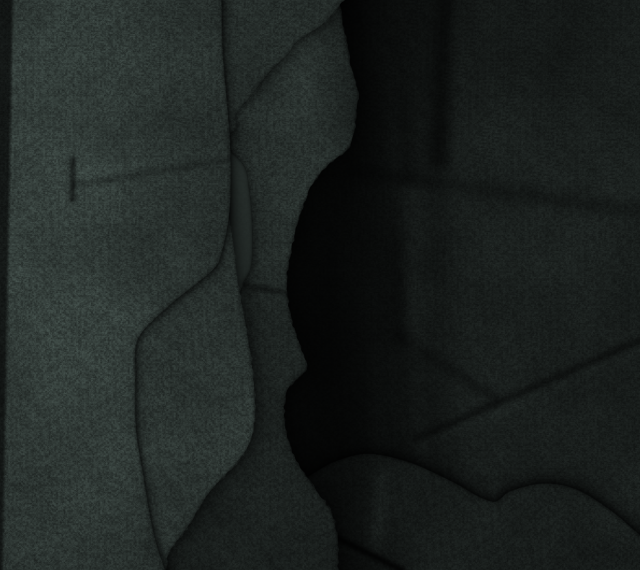
A Shadertoy shader for this texture:

```glsl
// Overlapping dark suede hides with wavy cut edges, soft shadows and creases.
#define UNITS 100.0        // canvas height in working units
#define GRAIN 0.62         // strength of the fine nap
#define MOTTLE 0.42        // strength of the broad stains
#define FRAY 0.35          // roughness of cut edges
#define RIM 0.45           // darkness of the cut line
#define TINT vec3(0.89, 1.06, 1.0)
// Smooth curve through points (t, value), ordered by t
#define TRACE(pts, t, r) r = pts[0].y; for (int i = 0; i < pts.length() - 1; i++) if (t >= pts[i].x) r = span(pts[max(i - 1, 0)], pts[i], pts[i + 1], pts[min(i + 2, pts.length() - 1)], t);

// Right edges of the hides as (y, x), from bottom to top
const vec2 FRONT[14] = vec2[](vec2(0, 29), vec2(6, 27.1), vec2(16.5, 25.2), vec2(25, 23.9),
    vec2(34, 23.8), vec2(40.6, 24.3), vec2(46, 29.3), vec2(52, 36.7), vec2(54, 38.4),
    vec2(62, 40.2), vec2(71, 40.5), vec2(78, 40.2), vec2(91, 39.1), vec2(100, 38.9));
const vec2 LEAF[11] = vec2[](vec2(0, 29.2), vec2(3.2, 29.8), vec2(7.6, 33), vec2(13.5, 36.7),
    vec2(20, 42.5), vec2(24.5, 44.5), vec2(32.5, 44.6), vec2(41.3, 43.5), vec2(50, 41.9),
    vec2(62, 40.2), vec2(72, 37));
const vec2 SLIVER[8] = vec2[](vec2(45, 25), vec2(49, 41.5), vec2(50.5, 42.7), vec2(53, 44),
    vec2(59, 44.3), vec2(67, 43.7), vec2(71.4, 42.5), vec2(76, 37));
const vec2 UPPER[9] = vec2[](vec2(70, 20), vec2(76.5, 40.3), vec2(80, 41.5), vec2(83.1, 44),
    vec2(87.5, 47.5), vec2(90.5, 50.6), vec2(92.7, 52.2), vec2(95.6, 56.5), vec2(100, 60.4));
const vec2 BACK[20] = vec2[](vec2(0, 59.4), vec2(6.2, 59.1), vec2(10.6, 57.9), vec2(15.7, 54.3),
    vec2(20.8, 51.3), vec2(26.7, 49.9), vec2(31.8, 50.6), vec2(35.5, 53.8), vec2(39, 52.8),
    vec2(45, 50.9), vec2(51.6, 50.4), vec2(58.2, 51.6), vec2(64.8, 53.5), vec2(70, 56.5),
    vec2(74.3, 61.3), vec2(81, 62.6), vec2(83.9, 62.8), vec2(89.7, 61.3), vec2(97, 60), vec2(100, 59.5));
// Top edge of the low hide as (x, y)
const vec2 LOW[11] = vec2[](vec2(54, 16.4), vec2(58.7, 19), vec2(64.5, 20.4), vec2(71.8, 18.9),
    vec2(79, 15.7), vec2(86.5, 12), vec2(89.4, 13.8), vec2(95.3, 15.2), vec2(101, 14.2),
    vec2(107, 10.6), vec2(112.6, 5.9));

float hash(vec2 p) { return fract(sin(dot(p, vec2(127.1, 311.7))) * 43758.5453); }

float noise(vec2 p) {
    vec2 i = floor(p), f = fract(p);
    f = f * f * (3.0 - 2.0 * f);
    return mix(mix(hash(i), hash(i + vec2(1, 0)), f.x),
               mix(hash(i + vec2(0, 1)), hash(i + vec2(1, 1)), f.x), f.y);
}

float fbm(vec2 p) {
    float sum = 0.0, amp = 0.5;
    for (int i = 0; i < 5; i++) { sum += amp * noise(p); p = p * 2.03 + 17.3; amp *= 0.5; }
    return sum;
}

// Hermite piece from b to c, with slopes taken from the neighbours
float span(vec2 a, vec2 b, vec2 c, vec2 d, float t) {
    float w = c.x - b.x, s = clamp((t - b.x) / w, 0.0, 1.0);
    float m = (c.y - a.y) / (c.x - a.x) * w, n = (d.y - b.y) / (d.x - b.x) * w;
    return mix(b.y, c.y, s * s * (3.0 - 2.0 * s)) + s * (1.0 - s) * (m * (1.0 - s) - n * s);
}

// Turns an offset along one axis into a true distance
float toDistance(float d) {
    float px = UNITS / iResolution.y;
    return d * px / max(length(vec2(dFdx(d), dFdy(d))), px);
}

// Lays a hide over the tone below and casts its shadow; d < 0 is inside
float lay(float below, float tone, float d, float fray, float shade, float reach) {
    float aa = 0.8 * UNITS / iResolution.y;
    below *= 1.0 - shade * exp(-max(d, 0.0) / reach);
    tone *= 1.0 - RIM * exp(-abs(d) / 0.3);
    return mix(below, tone, smoothstep(aa, -aa, d + fray));
}

float crease(vec2 p, vec2 a, vec2 b, float width) {
    vec2 ab = b - a;
    float d = length(p - a - ab * clamp(dot(p - a, ab) / dot(ab, ab), 0.0, 1.0)) / width;
    return exp(-d * d);
}

void mainImage(out vec4 fragColor, in vec2 fragCoord) {
    vec2 p = fragCoord * UNITS / iResolution.y;
    float stain = fbm(p * 0.09), nap = noise(p * 3.1) * 0.6 + noise(p * 5.3 + 40.0) * 0.4;
    float suede = (1.0 + MOTTLE * (stain + 0.4 * fbm(p * 0.5) - 0.67)) * (1.0 + GRAIN * (nap - 0.5));
    float fray = FRAY * (noise(p * 1.4) - 0.5), e;

    // Right wall: deep hollow, vertical folds and creases
    float folds = noise(vec2(p.x * 0.4 + p.y * 0.02, p.y * 0.04));
    float wall = mix(0.022, 0.112, smoothstep(57.0, 88.0, p.x + 5.0 * (folds - 0.5)));
    wall *= 1.0 - 0.15 * smoothstep(65.0, 100.0, p.y);
    wall += 0.025 * crease(p, vec2(72, 66), vec2(73, 40), 2.0);
    wall *= 1.0 - 0.5 * crease(p, vec2(78, 100), vec2(77, 72), 2.0);
    wall *= 1.0 - 0.25 * crease(p, vec2(62, 70), vec2(112, 63), 1.7);
    wall *= 1.0 - 0.4 * crease(p, vec2(73, 23), vec2(113, 40.6), 0.8);
    wall += 0.012 * crease(p, vec2(73, 21.5), vec2(113, 39), 1.2);
    wall *= 1.0 - 0.25 * crease(p, vec2(70, 41), vec2(87, 30), 1.3);
    float tone = wall * suede;

    // Low hide with its scalloped top
    TRACE(LOW, p.x, e)
    float low = mix(0.04, 0.108, smoothstep(56.0, 80.0, p.x)) + 0.025 * crease(p, vec2(67, 16), vec2(66, 5), 1.5);
    low *= 1.0 - 0.75 * crease(p, vec2(59.4, 5.5), vec2(70.4, 0), 0.7);
    tone = lay(tone, low * suede, toDistance(p.y - e), 0.0, 0.75, 1.3);

    // Long back hide
    TRACE(BACK, p.y, e)
    float back = mix(0.115, 0.185, smoothstep(20.0, 72.0, p.y));
    back *= 1.0 - 0.35 * smoothstep(51.0, 63.0, p.x) * smoothstep(68.0, 80.0, p.y);
    back *= 1.0 - 0.35 * crease(p, vec2(43, 50), vec2(50.5, 48.5), 0.6);
    tone = lay(tone, back * suede, toDistance(p.x - e), fray, 0.45, 2.0);

    // Upper flap, smooth sliver and leaf
    TRACE(UPPER, p.y, e)
    tone = lay(tone, 0.175 * suede, toDistance(p.x - e), fray, 0.45, 1.2);
    TRACE(SLIVER, p.y, e)
    tone = lay(tone, 0.165 + 0.02 * nap, toDistance(p.x - e), 0.0, 0.4, 0.8);
    TRACE(LEAF, p.y, e)
    tone = lay(tone, 0.192 * suede, toDistance(p.x - e), fray, 0.5, 1.5);

    // Front hide with stains and a level fold
    TRACE(FRONT, p.y, e)
    float front = mix(0.225, 0.175, smoothstep(12.0, 38.0, p.x)) * mix(0.88, 1.0, smoothstep(0.0, 45.0, p.y));
    front *= 1.0 - 0.5 * crease(p, vec2(12.8, 72), vec2(12.7, 65), 0.6);
    front *= 1.0 - 0.18 * crease(p, vec2(13, 67.5), vec2(40, 72), 0.8);
    front += 0.015 * crease(p, vec2(13, 69.5), vec2(40, 74), 1.2);
    tone = lay(tone, front * suede, toDistance(p.x - e), 0.3 * fray, 0.65, 0.8);

    // Shaded strip beyond the left border
    float border = 0.4 + 0.018 * p.y;
    tone = mix(0.085 * suede, tone, smoothstep(border - 0.4, border + 0.5, p.x));
    fragColor = vec4(max(tone, 0.0) * TINT, 1.0);
}
```
